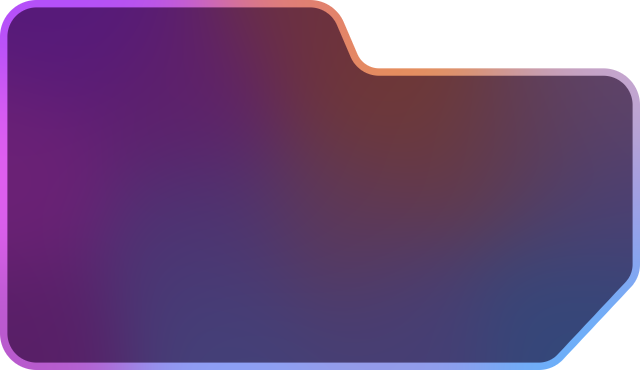
This background is drawn by a WebGL 2 fragment shader. Its source:

```glsl
#version 300 es
precision highp float;
// A folder-like panel with a stepped top and one cut corner, on white.
// Its outline is a distance field of half-planes joined by round corners;
// a mesh of soft glows tints the bright rim and, dimmed, the inner fill.

uniform vec2 u_resolution;
out vec4 outColor;

// Lengths are in canvas heights.
const float WIDTH = 1.7297;
const float RIM = 0.0200;
const float CORNER_RADIUS = 0.0991;
const float STEP_RADIUS = 0.0640;
const float CUT_RADIUS = 0.0900;
const float SHELF_Y = 0.8153;
const vec2 SLOPE_TOP = vec2(0.9034, 1.0);
const vec2 SLOPE_NORMAL = vec2(0.919, 0.394);
const vec2 CUT_POINT = vec2(WIDTH, 0.250);
const vec2 CUT_NORMAL = vec2(0.729, -0.684);
const float GLOW_FOCUS = 16.0;
const vec3 FILL_GAIN = vec3(0.480, 0.476, 0.425);
const vec3 FILL_BIAS = vec3(0.0, -0.047, 0.062);
const vec3 BACKDROP = vec3(1.0);

const int GLOWS = 14;
const vec2 GLOW_CENTER[GLOWS] = vec2[](
  vec2(0.20, 0.95), vec2(0.05, 0.52), vec2(0.10, 0.05), vec2(0.60, 0.08),
  vec2(1.55, 0.13), vec2(1.08, 0.10), vec2(1.06, 0.74), vec2(1.66, 0.79),
  vec2(0.87, 0.96), vec2(0.52, 0.73), vec2(0.95, 0.43), vec2(1.62, 0.46),
  vec2(0.56, 0.37), vec2(1.37, 0.62));
const vec3 GLOW_COLOR[GLOWS] = vec3[](
  vec3(0.70, 0.31, 0.98), vec3(0.88, 0.37, 0.94), vec3(0.72, 0.35, 0.80),
  vec3(0.54, 0.64, 0.97), vec3(0.41, 0.69, 0.98), vec3(0.57, 0.61, 0.93),
  vec3(0.93, 0.57, 0.29), vec3(0.79, 0.66, 0.82), vec3(0.88, 0.50, 0.44),
  vec3(0.77, 0.36, 0.84), vec3(0.77, 0.56, 0.66), vec3(0.60, 0.62, 0.93),
  vec3(0.62, 0.53, 0.91), vec3(0.80, 0.58, 0.55));

// Intersects two edges with an exact arc; k is the cosine between normals.
float roundJoin(float a, float b, float k, float radius) {
  float u = a + radius;
  float v = b + radius;
  if (u <= k * v || v <= k * u) return max(a, b);
  return sqrt((u * u + v * v - 2.0 * k * u * v) / (1.0 - k * k)) - radius;
}

// Signed distance to the panel, negative inside.
float panelDistance(vec2 p) {
  float left = -p.x;
  float right = p.x - WIDTH;
  float bottom = -p.y;
  float top = p.y - 1.0;
  float slope = dot(p - SLOPE_TOP, SLOPE_NORMAL);
  float cut = dot(p - CUT_POINT, CUT_NORMAL);

  // The tab and the shelf meet in a concave arc.
  float tab = roundJoin(top, slope, SLOPE_NORMAL.y, CORNER_RADIUS);
  float shelf = roundJoin(right, p.y - SHELF_Y, 0.0, CORNER_RADIUS);
  float d = -roundJoin(-tab, -shelf, SLOPE_NORMAL.y, STEP_RADIUS);

  // The remaining corners are convex.
  d = max(d, roundJoin(top, left, 0.0, CORNER_RADIUS));
  d = max(d, roundJoin(left, bottom, 0.0, CORNER_RADIUS));
  d = max(d, roundJoin(bottom, cut, -CUT_NORMAL.y, CUT_RADIUS));
  return max(d, roundJoin(cut, right, CUT_NORMAL.x, CUT_RADIUS));
}

// Normalized Gaussian blend of all glows.
vec3 glowField(vec2 p) {
  vec3 sum = vec3(0.0);
  float total = 0.0;
  for (int i = 0; i < GLOWS; i++) {
    vec2 offset = p - GLOW_CENTER[i];
    float weight = exp(-GLOW_FOCUS * dot(offset, offset));
    sum += weight * GLOW_COLOR[i];
    total += weight;
  }
  return sum / total;
}

void main() {
  vec2 p = gl_FragCoord.xy / u_resolution * vec2(WIDTH, 1.0);
  float pixel = 1.0 / u_resolution.y;
  float d = panelDistance(p);

  vec3 rimColor = glowField(p);
  vec3 fillColor = rimColor * FILL_GAIN + FILL_BIAS;

  float panelMask = clamp(0.5 - d / pixel, 0.0, 1.0);
  float fillMask = clamp(0.5 - (d + RIM) / pixel, 0.0, 1.0);
  vec3 color = mix(BACKDROP, mix(rimColor, fillColor, fillMask), panelMask);
  outColor = vec4(color, 1.0);
}
```
